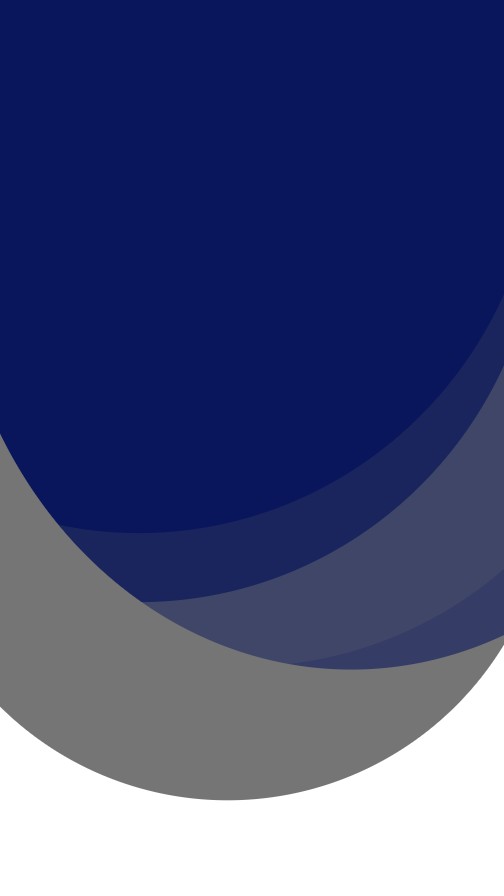
Write a Shadertoy shader that draws this background.

```glsl
const vec3 WHITE = vec3(1.0);
const vec3 GRAY = vec3(0.459);
const vec3 INDIGO = vec3(0.208, 0.235, 0.400);
const vec3 SLATE = vec3(0.251, 0.275, 0.408);
const vec3 DUSK = vec3(0.102, 0.145, 0.369);
const vec3 NAVY = vec3(0.039, 0.086, 0.357);

// Approximate signed distance to an axis-aligned ellipse
float ellipseDistance(vec2 p, vec2 center, vec2 radii) {
    vec2 q = p - center;
    float scaled = length(q / radii);
    float slope = length(q / (radii * radii));
    return scaled * (scaled - 1.0) / max(slope, 1e-4);
}

// Coverage of an ellipse, smoothed over one pixel
float ellipseMask(vec2 p, vec2 center, vec2 radii, float pixel) {
    return clamp(0.5 - ellipseDistance(p, center, radii) / pixel, 0.0, 1.0);
}

void mainImage(out vec4 fragColor, in vec2 fragCoord) {
    float pixel = 1.0 / iResolution.y;
    vec2 p = fragCoord * pixel;
    vec2 bandRadii = vec2(0.448, 0.456);

    // Nested bands, from the outermost inwards
    vec3 bands = INDIGO;
    bands = mix(bands, SLATE, ellipseMask(p, vec2(0.271, 0.700), vec2(0.444), pixel));
    bands = mix(bands, DUSK, ellipseMask(p, vec2(0.156, 0.784), bandRadii, pixel));
    bands = mix(bands, NAVY, ellipseMask(p, vec2(0.155, 0.861), bandRadii, pixel));

    // Gray disc on white, then the large ellipse that holds the bands
    vec3 color = mix(WHITE, GRAY, ellipseMask(p, vec2(0.254, 0.4675), vec2(0.3607), pixel));
    color = mix(color, bands, ellipseMask(p, vec2(0.392, 0.767), vec2(0.449, 0.5143), pixel));

    fragColor = vec4(color, 1.0);
}
```
